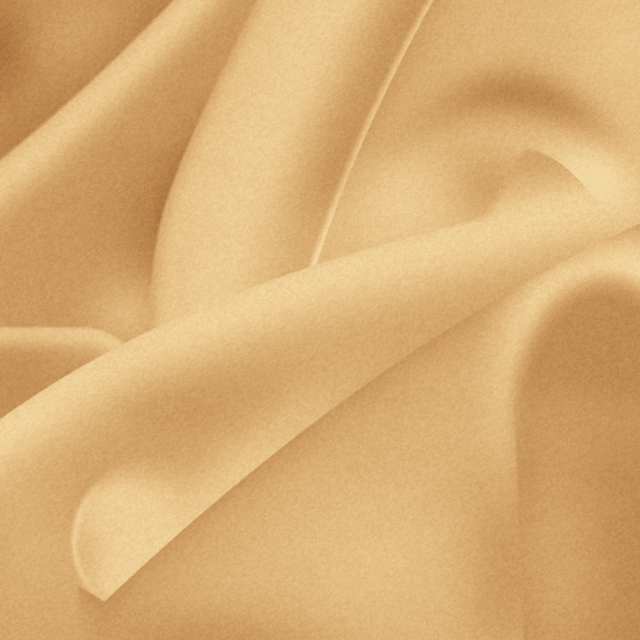
Reproduce this texture procedurally as a WebGL 2 fragment shader.

```glsl
#version 300 es
precision highp float;
// Draped golden satin: overlapping folds, painted from back to front.
// Each fold is a region under a smooth curve with its own tone, crest and shade;
// the final tone, plus a fine woven grain, runs through one gold colour ramp.
uniform vec2 u_resolution;
out vec4 fragColor;

float bump(float d, float width) {
    d /= width;
    return exp(-d * d);
}

float blob(vec2 p, vec2 centre, vec2 radius) {
    vec2 q = (p - centre) / radius;
    return exp(-dot(q, q));
}

// Smooth coverage of the side where d is positive.
float cover(float d, float softness) {
    float w = max(softness, 1.0 / u_resolution.y);
    return smoothstep(-w, w, d);
}

float hash(vec2 cell) {
    vec3 q = fract(cell.xyx * vec3(0.1031, 0.103, 0.0973));
    q += dot(q, q.yzx + 33.33);
    return fract((q.x + q.y) * q.z);
}

float grain(vec2 p) {
    vec2 i = floor(p), f = fract(p);
    f = f * f * (3.0 - 2.0 * f);
    return mix(mix(hash(i), hash(i + vec2(1, 0)), f.x),
               mix(hash(i + vec2(0, 1)), hash(i + vec2(1, 1)), f.x), f.y) - 0.5;
}

// Left side: shaded corner, slanted fold and the small fold below it.
float leftFolds(vec2 p, float stripLeft) {
    float corner = 0.36 - 0.22 * blob(p, vec2(0.0, 0.92), vec2(0.05, 0.08))
                 + 0.10 * blob(p, vec2(0.12, 0.95), vec2(0.08, 0.07));
    float depth = 0.75 + 0.8 * p.x + 0.45 * p.x * p.x - p.y;
    corner -= 0.10 * bump(depth, 0.05);
    float slanted = 0.42 + 0.36 * bump(depth - 0.035, 0.05);
    slanted -= 0.28 * exp(-max(stripLeft - p.x, 0.0) / 0.05) * bump(p.y - 0.69, 0.13);
    slanted += 0.24 * blob(p, vec2(0.20, 0.51), vec2(0.06, 0.06));
    float tone = mix(corner, slanted, cover(depth, 0.005));

    float bend = max(p.x - 0.13, 0.0);
    float under = 0.489 - 6.0 * bend * bend - p.y;
    float small = 0.36 + 0.36 * bump(under - 0.01, 0.022)
                + 0.12 * blob(p, vec2(0.15, 0.45), vec2(0.06, 0.03));
    return mix(tone, small, cover(under, 0.003) * cover(0.22 - p.x, 0.01));
}

// Upper right: a hollow with a dark arc above a bright slope.
float rightHollow(vec2 p, float stripRight) {
    float dx = p.x - 0.79;
    float arc = p.y - 0.855 + 2.6 * dx * dx;
    float tone = 0.65 - 0.36 * bump(arc, 0.04) * bump(p.x - 0.82, 0.15);
    tone += 0.28 * blob(p, vec2(0.93, 0.72), vec2(0.09, 0.07));
    tone += 0.16 * blob(p, vec2(0.62, 0.69), vec2(0.10, 0.08));
    tone -= 0.18 * blob(p, vec2(0.77, 0.71), vec2(0.07, 0.05));
    tone += 0.10 * blob(p, vec2(0.98, 0.94), vec2(0.08, 0.10));
    return tone - 0.20 * exp(-max(p.x - stripRight, 0.0) / 0.05) * smoothstep(0.6, 0.8, p.y);
}

// Front fold: a rounded crest curls around a shaded hollow at the right.
float frontFold(vec2 p, float depth) {
    vec2 q = vec2((p.x - 0.95) / 0.16, max(p.y - 0.35, 0.0) / 0.233);
    float r = (length(q) - 1.0) * 0.18;
    float inside = smoothstep(0.015, -0.045, r);
    float tone = 0.61 - 0.22 * exp(-max(depth, 0.0) / 0.05);
    tone += 0.10 * blob(p, vec2(0.58, 0.12), vec2(0.16, 0.12));
    tone -= 0.24 * blob(p, vec2(0.32, -0.02), vec2(0.20, 0.07));
    tone -= 0.20 * blob(p, vec2(0.79, 0.12), vec2(0.07, 0.17));
    float hollow = 0.31 + 0.18 * blob(p, vec2(0.87, 0.12), vec2(0.08, 0.20));
    tone = mix(tone, hollow, inside * smoothstep(0.25, 0.42, p.y));
    float crease = cover(p.x - 0.802 - 0.016 * (1.0 - p.y / 0.4), 0.004);
    tone = mix(tone, hollow, crease * smoothstep(0.42, 0.25, p.y));
    float crest = bump(r - 0.003, r > 0.003 ? 0.05 : 0.022);
    return tone + crest * mix(0.14, 0.34, smoothstep(0.40, 0.58, p.y)) * smoothstep(0.1, 0.45, p.y);
}

void main() {
    vec2 p = gl_FragCoord.xy / u_resolution;

    // Upright strip between two slanted edges.
    float w = p.y - 0.655, h = p.y - 0.59;
    float stripLeft = 0.224 + 0.25 * (w + sqrt(w * w + 0.012));
    float stripRight = 0.495 + 0.33 * h + 0.28 * h * h;
    float u = (p.x - stripLeft) / (stripRight - stripLeft);
    float shade = mix(0.14, 0.32, smoothstep(0.58, 0.75, p.y));
    float strip = 0.72 + 0.08 * bump(u - 0.4, 0.25) - shade * smoothstep(0.5, 0.93, u)
                + 0.36 * smoothstep(0.94, 1.0, u) - 0.16 * bump(u, 0.06);
    float tone = mix(leftFolds(p, stripLeft), strip, cover(p.x - stripLeft, 0.004));
    tone = mix(tone, rightHollow(p, stripRight), cover(p.x - stripRight, 0.002));

    // Long diagonal fold, rising into a hump at its right end.
    float front = -0.103 + 1.045 * p.x - 0.291 * p.x * p.x;
    front = max(front, 0.06 + 0.6 * (0.163 - p.x)) - p.y;
    float ridge = 0.345 + p.x * (0.714 - p.x * (0.579 - 0.245 * p.x));
    float hump = 0.768 - 5.5 * (p.x - 0.81) * (p.x - 0.81);
    float top = mix(ridge, hump, smoothstep(0.75, 0.83, p.x));
    float fall = ridge - p.y;
    float diagonal = 0.48 + 0.36 * bump(fall - 0.022, fall > 0.022 ? 0.075 : 0.06);
    diagonal += 0.28 * bump(front, 0.075) * bump(p.x - 0.36, 0.19);
    diagonal -= 0.08 * blob(p, vec2(0.27, 0.38), vec2(0.12, 0.05));
    diagonal += 0.10 * blob(p, vec2(0.04, 0.16), vec2(0.08, 0.15));
    float soft = 0.002 + 0.025 * bump(p.x - 0.785, 0.035);
    tone = mix(tone, diagonal, cover(top - p.y, soft));

    // Bright pocket with a crisp rim on its left.
    float rim = 0.105 - length((p - vec2(0.21, 0.155)) * vec2(1.1, 1.0));
    float pocket = 0.82 - 0.16 * blob(p, vec2(0.13, 0.13), vec2(0.03, 0.07));
    tone = mix(tone, pocket, cover(rim, 0.003 + 0.35 * max(p.x - 0.11, 0.0)));
    tone += 0.16 * bump(rim, 0.006) * smoothstep(0.17, 0.12, p.x);
    tone = mix(tone, frontFold(p, front), cover(front, 0.002) * cover(p.x - 0.122, 0.005));

    // Stronger light and shade, then soft mottling and woven grain.
    tone = 0.58 + 1.5 * (tone - 0.55);
    tone += 0.015 * sin(23.0 * p.x + 3.0 * sin(17.0 * p.y)) * sin(29.0 * p.y - 11.0 * p.x);
    vec2 thread = mat2(0.8, -0.6, 0.6, 0.8) * p;
    tone += 0.12 * grain(thread * vec2(210, 340)) + 0.13 * grain(thread * 480.0);
    tone = clamp(tone, -0.1, 1.1);
    vec3 gold = vec3(0.68, 0.47, 0.26) + tone * (vec3(0.33, 0.34, 0.27) + tone * vec3(-0.08, 0.0, 0.06));
    fragColor = vec4(gold, 1.0);
}
```
